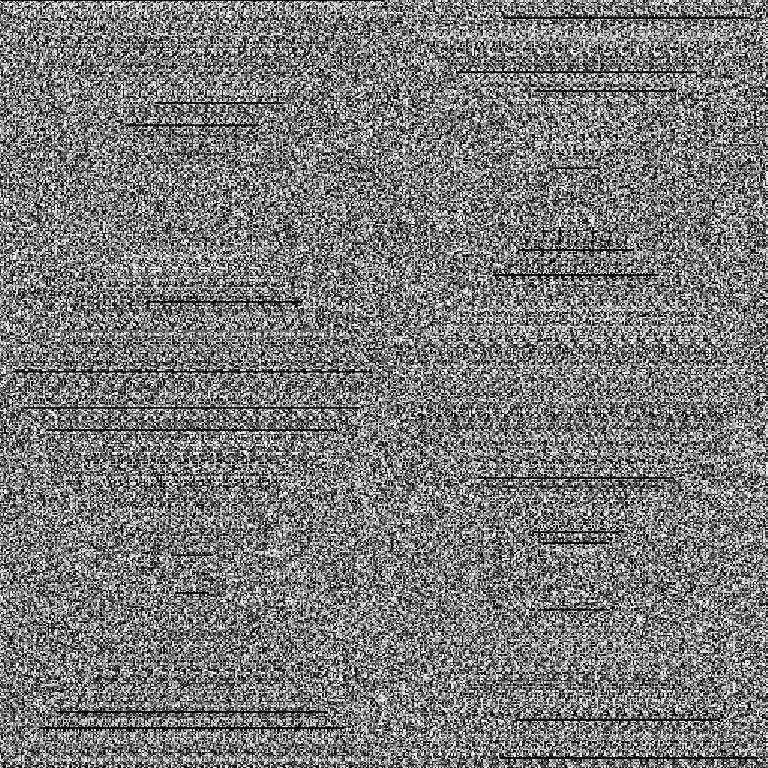
A WebGL 1 fragment shader for this texture:

```glsl
precision highp float;

uniform vec2 u_resolution;

const float CELLS = 512.0;         // grains across the canvas
const float ROW_PERIOD = 11.0;     // repeat length along rows, in grains
const float COLUMN_PERIOD = 16.0;  // repeat length along columns, in grains
const float ROW_SCATTER = 0.26;    // share of grains breaking the row repeat
const float COLUMN_SCATTER = 0.72; // share of grains breaking the column repeat
const float ROW_CONTRAST = 0.42;   // tone change from row to row
const float COLUMN_CONTRAST = 0.16;
const float DARKENING = 1.08;      // exponent that biases grains to black
const float LINE_HALF_WIDTH = 0.0011;
const float LINE_SOFTNESS = 0.0005;
const float PARTIAL_START = -0.42; // left end of a partial line, in radii
const float LINE_STRENGTH = 0.9;

float hash(vec3 p) {
  p = fract(p * vec3(0.1031, 0.1030, 0.0973));
  p += dot(p, p.yzx + 33.33);
  return fract((p.x + p.y) * p.z);
}

// Radii of dark lines in each wedge; negative ones begin partway along.
vec4 lineRadii(vec2 quadrant, bool upper) {
  if (quadrant.y > 0.5) {
    if (quadrant.x < 0.5) {
      return upper ? vec4(0.2495, -0.116, 0.087, 0.0) : vec4(-0.143, 0.234, 0.0, 0.0);
    }
    return upper ? vec4(-0.2266, 0.156, -0.1315, 0.031) : vec4(0.0755, 0.108, 0.0, 0.0);
  }
  if (quadrant.x < 0.5) {
    return upper ? vec4(0.219, 0.190, 0.027, 0.0) : vec4(0.022, 0.177, 0.198, 0.0);
  }
  return upper ? vec4(0.1276, 0.057, 0.043, 0.0) : vec4(0.044, -0.1875, -0.237, 0.0);
}

float lineMask(vec2 p, float signedRadius) {
  float radius = abs(signedRadius);
  float start = signedRadius < 0.0 ? PARTIAL_START * radius : -radius;
  float across = 1.0 - smoothstep(LINE_HALF_WIDTH - LINE_SOFTNESS,
                                  LINE_HALF_WIDTH + LINE_SOFTNESS,
                                  abs(abs(p.y) - radius));
  float along = smoothstep(start - LINE_SOFTNESS, start + LINE_SOFTNESS, p.x)
              * (1.0 - smoothstep(radius - LINE_SOFTNESS, radius + LINE_SOFTNESS, p.x));
  return radius > 0.0 ? across * along : 0.0;
}

// Grain that repeats along a track, broken up by scattered random grains.
float trackGrain(float along, float track, float period, float scatter,
                 float contrast, float seed) {
  float repeated = hash(vec3(mod(along, period), track, seed));
  float loose = hash(vec3(along, track, seed + 17.0));
  float pick = hash(vec3(track, along, seed + 41.0));
  float grain = pick < scatter ? loose : repeated;
  float trackTone = hash(vec3(track, 7.0, seed + 5.0)) * 2.0 - 1.0;
  return pow(grain, DARKENING * exp2(contrast * trackTone));
}

void main() {
  vec2 uv = gl_FragCoord.xy / u_resolution;
  vec2 quadrant = floor(uv * 2.0);
  vec2 local = uv - (quadrant * 0.5 + 0.25);
  vec2 cell = floor(uv * CELLS);
  float seed = 61.0 + quadrant.x * 13.0 + quadrant.y * 29.0;

  // Rows fill the wedges above and below, columns fill the sides.
  bool inRows = abs(local.y) > abs(local.x);
  float tone = inRows
    ? trackGrain(cell.x, cell.y, ROW_PERIOD, ROW_SCATTER, ROW_CONTRAST, seed)
    : trackGrain(cell.y, cell.x, COLUMN_PERIOD, COLUMN_SCATTER, COLUMN_CONTRAST, seed + 101.0);

  // Dark lines on chosen rings of each quadrant
  vec4 radii = lineRadii(quadrant, local.y > 0.0);
  float line = 0.0;
  for (int i = 0; i < 4; i++) {
    line = max(line, lineMask(local, radii[i]));
  }
  tone *= 1.0 - LINE_STRENGTH * line;

  gl_FragColor = vec4(vec3(tone), 1.0);
}
```
